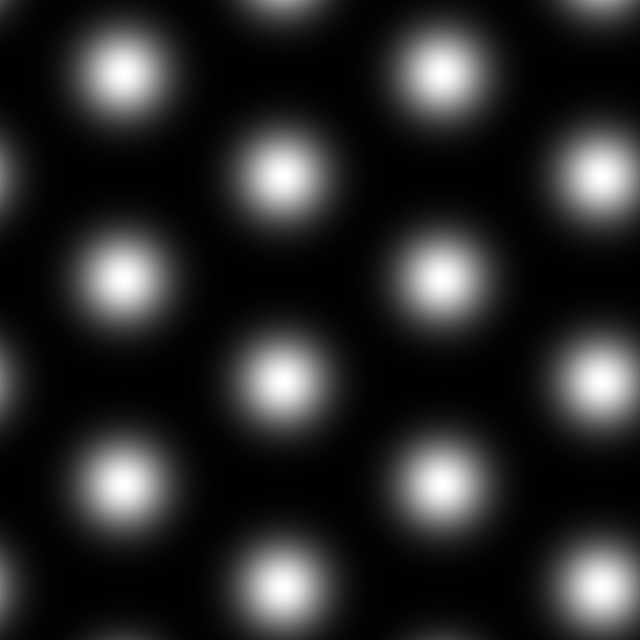
This pattern is drawn by a Shadertoy shader. Its source:

```glsl
#define PERIOD vec2(0.498, 0.3212)   // spacing of one rectangular grid
#define ORIGIN vec2(0.1932, 0.8852)  // centre of one spot
#define SPOT_RADIUS 0.0649           // distance at which the glow falls to 1/e
#define BACKGROUND vec3(0.0)
#define GLOW vec3(1.0)

// Soft round falloff, 1 at the centre
float gaussianSpot(vec2 offset) {
    return exp(-dot(offset, offset) / (SPOT_RADIUS * SPOT_RADIUS));
}

// Offset from p to the nearest point of a rectangular grid
vec2 nearestOffset(vec2 p) {
    return (fract(p / PERIOD + 0.5) - 0.5) * PERIOD;
}

void mainImage(out vec4 fragColor, in vec2 fragCoord) {
    vec2 p = fragCoord / iResolution.y - ORIGIN;

    // Two grids, the second shifted by half a period both ways
    float light = 0.0;
    for (int i = 0; i < 2; i++) {
        vec2 stagger = 0.5 * float(i) * PERIOD;
        light += gaussianSpot(nearestOffset(p - stagger));
    }

    fragColor = vec4(mix(BACKGROUND, GLOW, min(light, 1.0)), 1.0);
}
```
